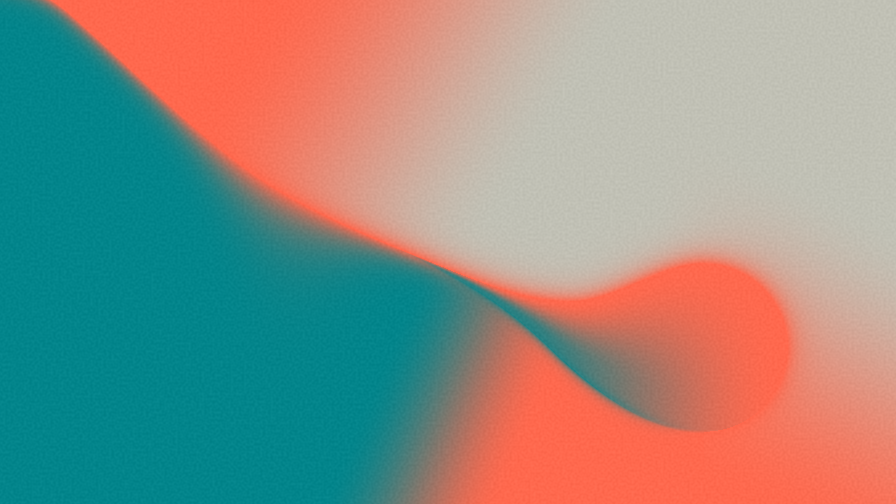
This background is drawn by a Shadertoy shader. Its source:

```glsl
// Soft teal, coral and sand gradient folding into a rounded drop, with fine grain.
#define TEAL vec3(0.01, 0.52, 0.545)
#define CORAL vec3(1.0, 0.41, 0.305)
#define SAND vec3(0.755, 0.755, 0.71)
#define HEAD_CENTER vec2(1.396, 0.310)
#define HEAD_RADIUS 0.1667
#define RIM_WIDTH 0.022
#define CREASE_WIDTH 0.008
#define GRAIN_SCALE 190.0
#define GRAIN_AMOUNT 0.035

// Gradient noise
vec2 hashGradient(vec2 cell) {
    vec3 q = fract(cell.xyx * vec3(0.1031, 0.1030, 0.0973));
    q += dot(q, q.yzx + 33.33);
    float angle = 6.2832 * fract((q.x + q.y) * q.z);
    return vec2(cos(angle), sin(angle));
}

float gradientNoise(vec2 p) {
    vec2 i = floor(p), f = fract(p);
    vec2 u = f * f * (3.0 - 2.0 * f);
    vec2 e = vec2(0.0, 1.0);
    float low = mix(dot(hashGradient(i), f),
                    dot(hashGradient(i + e.yx), f - e.yx), u.x);
    float high = mix(dot(hashGradient(i + e), f - e),
                     dot(hashGradient(i + e.yy), f - e.yy), u.x);
    return mix(low, high, u.y);
}

// Cubic Hermite span between knots given as (x, y, slope)
float span(vec3 a, vec3 b, float x) {
    float w = b.x - a.x;
    float t = clamp((x - a.x) / w, 0.0, 1.0), s = 1.0 - t;
    return a.y * s * s * (1.0 + 2.0 * t) + b.y * t * t * (3.0 - 2.0 * t)
         + w * t * s * (a.z * s - b.z * t);
}

float upperEdge(float x) {
    vec3 knots[6] = vec3[6](
        vec3(-0.093, 1.051, -0.2), vec3(0.139, 0.972, -0.88),
        vec3(0.556, 0.620, -0.6), vec3(0.845, 0.484, -0.42),
        vec3(1.134, 0.402, 0.0), vec3(1.396, 0.477, 0.0));
    int k = 0;
    while (k < 4 && x > knots[k + 1].x) k++;
    return span(knots[k], knots[k + 1], x);
}

float lowerEdge(float x) {
    vec3 bend = vec3(1.088, 0.3125, -0.98);
    return x < bend.x ? span(vec3(0.764, 0.517, -0.46), bend, x)
                      : span(bend, vec3(1.396, 0.1435, 0.0), x);
}

// Turns a vertical offset into an approximate distance
float slopeScale(float rise, float run) {
    return inversesqrt(1.0 + rise * rise / (run * run));
}

// Tone outside the fold: 0 coral, 1 sand
float outsideTone(vec2 p, float d) {
    float depth = 1.0 - p.y;
    float sweep = smoothstep(0.53, 1.25, p.x + 0.6 * depth);
    float corner = 1.0 - smoothstep(0.37, 1.065, depth - 0.5 * (p.x - 1.62));
    float cornerMask = max(smoothstep(1.296, 1.62, p.x),
                           smoothstep(0.648, 0.764, depth));
    return sweep * mix(1.0, corner, cornerMask) * (1.0 - exp(-d / RIM_WIDTH));
}

// Tone below the upper edge: 0 coral, -1 teal
float insideTone(vec2 p, float d, float top, float bottom, float dBottom) {
    // Broad teal field with an edge that widens along the slope
    float bulge = (p.x - 0.556) / 0.162;
    float softness = 0.014 + 0.037 * exp(-bulge * bulge);
    float field = smoothstep(0.637, 0.995, p.x - 0.42 * p.y) - 1.0;
    field *= 1.0 - exp(d / softness);

    // Shaded interior of the drop
    float across = (top - p.y) / max(top - bottom, 0.001);
    float shade = -0.8 * (1.0 - smoothstep(1.04, 1.55, p.x))
                * smoothstep(0.0, 0.8, across);
    float inDrop = smoothstep(-0.005, 0.005, dBottom)
                 * smoothstep(0.764, 0.93, p.x);
    float tone = mix(field, shade, inDrop);

    // Thin teal crease along the lower edge
    float crease = exp(-abs(dBottom) / CREASE_WIDTH)
                 * smoothstep(0.8, 0.95, p.x)
                 * (1.0 - smoothstep(1.13, 1.40, p.x));
    return mix(tone, -0.9, crease);
}

void mainImage(out vec4 fragColor, in vec2 fragCoord) {
    vec2 p = fragCoord / iResolution.y;
    p.x += 0.5 * (16.0 / 9.0 - iResolution.x / iResolution.y);

    float top = upperEdge(p.x), bottom = lowerEdge(p.x);
    float h = 0.01;
    float dTop = (p.y - top) * slopeScale(upperEdge(p.x + h) - top, h);
    float dBottom = (p.y - bottom) * slopeScale(lowerEdge(p.x + h) - bottom, h);
    float d = p.x < HEAD_CENTER.x ? dTop
                                  : length(p - HEAD_CENTER) - HEAD_RADIUS;

    float tone = d > 0.0 ? outsideTone(p, d)
                         : insideTone(p, d, top, bottom, dBottom);
    vec3 color = mix(CORAL, tone > 0.0 ? SAND : TEAL, abs(tone));
    color += GRAIN_AMOUNT * gradientNoise(p * GRAIN_SCALE);
    fragColor = vec4(clamp(color, 0.0, 1.0), 1.0);
}
```
